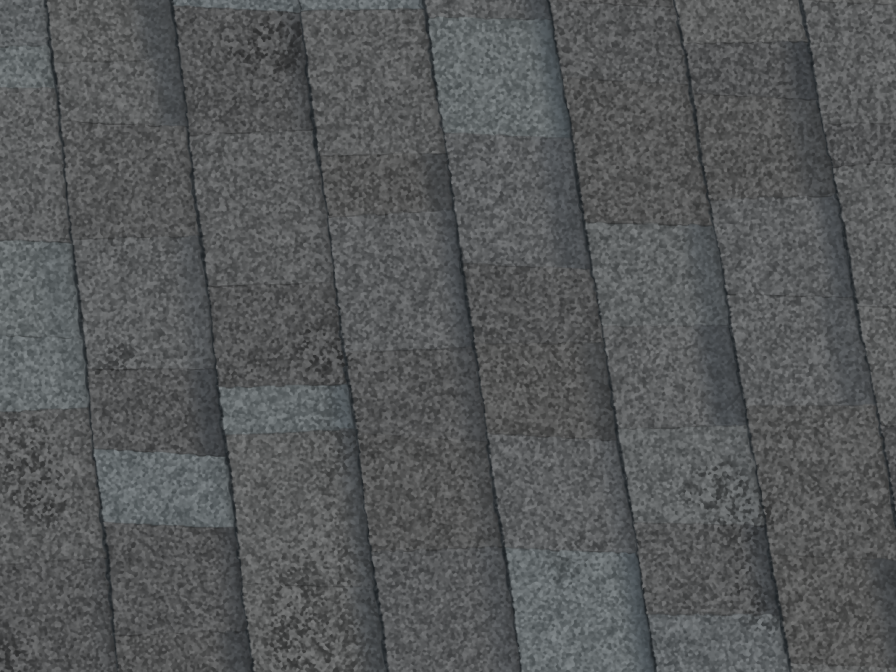
Give the GLSL for this texture, as a Shadertoy shader.

```glsl
// Weathered roof shingles: leaning columns split by dark gaps, each cut into
// tiles of uneven length and tone. Columns come from a sheared, slightly fanned
// grid, tiles from jittered seams, and the mineral grit from cellular noise.

// Layout, in units of the canvas height
const float FIRST_GAP = 0.069;     // first gap along the top edge
const float LEAN = 0.107;          // drift of that gap from top to bottom
const float COLUMN_WIDTH = 0.187;  // column width at the top
const float FAN = 0.013;           // extra width at the bottom
const float TILE_LENGTH = 0.156;   // mean tile length
const float SEAM_JITTER = 0.70;    // spread of the seams, in tiles
const float SEAM_TILT = 0.08;      // slant of the seams, in tiles
const float GAP_HALF_WIDTH = 0.0020;
const float GAP_SOFTNESS = 0.0019;
const float SEAM_HALF_WIDTH = 0.0016;
const float SEAM_STRENGTH = 0.27;

// Surface
const float GRIT_SCALE = 255.0;
const float GRIT_CONTRAST = 0.205;
const float CLUMP_SCALE = 95.0;
const float CLUMP_CONTRAST = 0.050;
const float STAIN_SCALE = 9.0;
const float STAIN_STRENGTH = 0.24;

const vec3 DARK_TILE = vec3(0.328, 0.331, 0.332);
const vec3 MID_TILE = vec3(0.362, 0.368, 0.370);
const vec3 BRIGHT_TILE = vec3(0.390, 0.414, 0.422);
const vec3 GAP_COLOR = vec3(0.140, 0.158, 0.170);
const vec3 SHADE_TINT = vec3(0.78, 0.81, 0.84);

float hash(vec2 p) {
    vec3 q = fract(vec3(p.xyx) * 0.1031);
    q += dot(q, q.yzx + 33.33);
    return fract((q.x + q.y) * q.z);
}

// Smooth cellular noise: brightness of nearby granules, weighted by distance
float granules(vec2 p) {
    vec2 cell = floor(p);
    float sum = 0.0, total = 0.0;
    for (int y = -1; y <= 1; y++) {
        for (int x = -1; x <= 1; x++) {
            vec2 id = cell + vec2(x, y);
            vec2 center = id + vec2(hash(id + 17.3), hash(id + 71.9));
            vec2 d = p - center;
            float weight = exp(-4.0 * dot(d, d));
            sum += weight * hash(id + 5.1);
            total += weight;
        }
    }
    return sum / total;
}

// Position of the seam that opens a tile, measured in tiles down the column
float seamPosition(vec2 tile, float across) {
    float jitter = SEAM_JITTER * (hash(tile * 3.7 + 11.0) - 0.5);
    float tilt = SEAM_TILT * (hash(tile * 5.3 + 29.0) - 0.5) * 2.0;
    return tile.y + jitter + tilt * (across - 0.5);
}

vec3 tileColor(vec2 tile) {
    float tone = hash(tile * 7.1 + 43.0);
    vec3 color = mix(DARK_TILE, MID_TILE, smoothstep(0.15, 0.50, tone));
    color = mix(color, BRIGHT_TILE, smoothstep(0.74, 0.84, tone));
    float warmth = hash(tile * 2.9 + 61.0) - 0.5;
    return color + warmth * vec3(0.007, 0.003, -0.004);
}

// Darkening beside the right-hand gap, different for every tile
float tileShade(vec2 tile, float across) {
    float amount = smoothstep(0.25, 0.95, hash(tile * 4.3 + 83.0));
    float start = mix(0.62, 0.80, hash(tile * 6.1 + 97.0));
    return amount * smoothstep(start, start + 0.20, across);
}

void mainImage(out vec4 fragColor, in vec2 fragCoord) {
    vec2 p = fragCoord / iResolution.y;
    float pixel = 1.0 / iResolution.y;
    float down = 1.0 - p.y;
    float grit = granules(p * GRIT_SCALE);
    float clump = granules(p * CLUMP_SCALE + 40.0);

    // Columns with ragged edges
    float wobble = 0.0012 * sin(down * 19.0 + p.x * 9.0)
                 + 0.0040 * (clump - 0.5) + 0.0020 * (grit - 0.5);
    float width = COLUMN_WIDTH + FAN * down;
    float columns = (p.x + wobble - FIRST_GAP - LEAN * down) / width;
    float column = floor(columns);
    float across = columns - column;

    // Tiles on either side of the nearest seam
    float along = down / TILE_LENGTH + 3.0 * hash(vec2(column, 7.0));
    vec2 below = vec2(column, floor(along + 0.5));
    vec2 above = below - vec2(0.0, 1.0);
    float seam = (along - seamPosition(below, across)) * TILE_LENGTH;
    seam += 0.004 * (clump - 0.5);
    float blur = 0.0008 + 0.5 * pixel;
    float side = smoothstep(-blur, blur, seam);
    vec3 color = mix(tileColor(above), tileColor(below), side);
    float shade = mix(tileShade(above, across), tileShade(below, across), side);

    // Grit, clumps and a few patches of dark specks
    color += GRIT_CONTRAST * (grit - 0.5) * mix(1.0, 0.65, shade);
    color += CLUMP_CONTRAST * (clump - 0.5);
    float stain = smoothstep(0.80, 0.94, granules(p * STAIN_SCALE + 9.0));
    float specks = 1.0 - smoothstep(0.30, 0.60, mix(grit, clump, 0.5));
    color *= 1.0 - STAIN_STRENGTH * stain * specks;
    color *= mix(vec3(1.0), SHADE_TINT, shade);

    // Faint seams, broken where the grit covers them
    float seamLine = 1.0 - smoothstep(0.0, SEAM_HALF_WIDTH + 0.5 * pixel, abs(seam));
    float worn = mix(0.35, 1.0, smoothstep(0.65, 0.35, clump));
    color *= 1.0 - SEAM_STRENGTH * seamLine * worn * mix(0.4, 1.0, hash(below + 3.0));

    // Deep gaps of changing width, with a soft shadow on their left
    float gapIndex = floor(columns + 0.5);
    float gap = (columns - gapIndex) * width;
    float swell = 1.0 + 0.40 * sin(down * 17.0 + gapIndex * 2.3) + 0.9 * (clump - 0.5);
    float edge = abs(gap) - GAP_HALF_WIDTH * swell;
    float gapLine = 1.0 - smoothstep(-GAP_SOFTNESS, GAP_SOFTNESS, edge);
    float softShadow = gap < 0.0 ? exp(gap / 0.006) : 0.0;
    color *= 1.0 - 0.24 * softShadow * (1.0 - gapLine);
    color = mix(color, GAP_COLOR + 0.10 * (grit - 0.5), 0.88 * gapLine);

    fragColor = vec4(clamp(color, 0.0, 1.0), 1.0);
}
```
